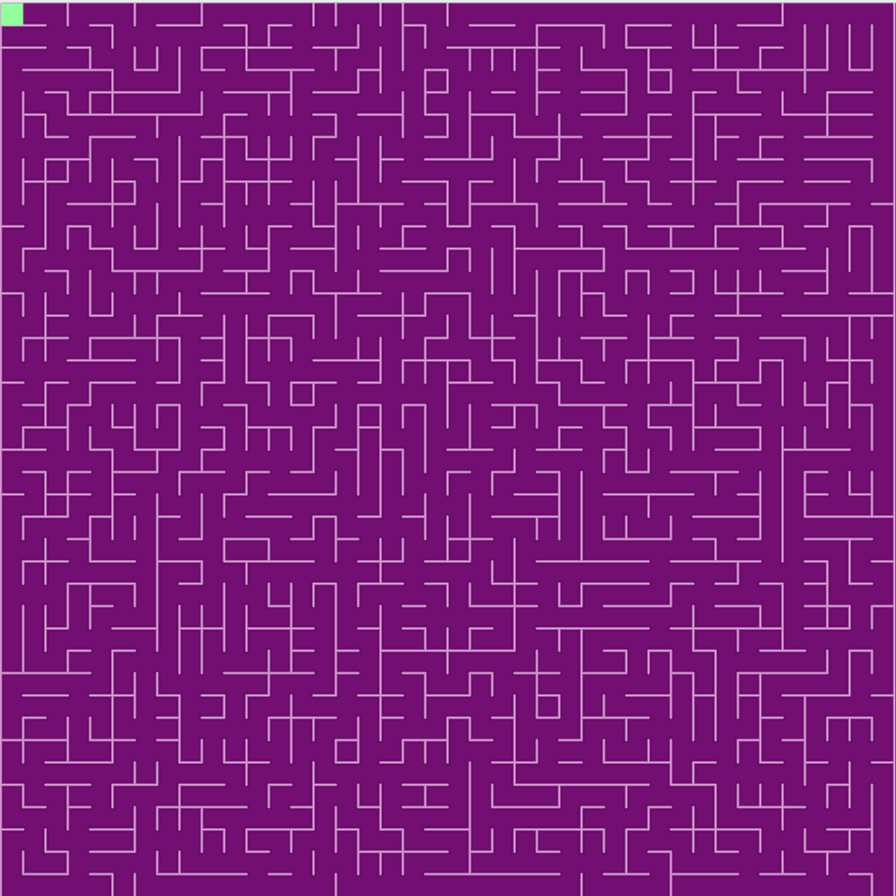
Give the GLSL for this pattern, as a three.js fragment shader.

```glsl
// Square maze of thin plum walls on purple, with a green start cell and a pale top strip.
#define CELLS 40.0
#define CELL_SIZE 0.02493
#define ORIGIN vec2(0.0009, 0.9967)
#define HALF_WIDTH 0.0012
#define SOFTNESS 0.00195
#define RUN_LENGTH 4.0
#define RUN_BIAS 0.6
#define PURPLE vec3(0.45, 0.06, 0.45)
#define DEEP_PURPLE vec3(0.41, 0.04, 0.41)
#define PLUM vec3(0.87, 0.64, 0.86)
#define START_GREEN vec3(0.57, 1.0, 0.62)
#define STRIP_WHITE vec3(0.91, 0.93, 0.92)

varying vec2 vUv;

float hash(vec2 p) {
  vec3 q = fract(p.xyx * 0.1031);
  q += dot(q, q.yzx + 33.33);
  return fract((q.x + q.y) * q.z);
}

float smoothNoise(vec2 p) {
  vec2 i = floor(p);
  vec2 f = fract(p);
  f = f * f * (3.0 - 2.0 * f);
  float low = mix(hash(i), hash(i + vec2(1.0, 0.0)), f.x);
  float high = mix(hash(i + vec2(0.0, 1.0)), hash(i + vec2(1.0)), f.x);
  return mix(low, high, f.y);
}

// Walls climb this potential, which keeps them from closing into rings.
float potential(vec2 node) {
  return smoothNoise(node / 6.0 + 17.0) + 0.3 * hash(node + 71.0);
}

// Random uphill direction in which a lattice node grows its wall.
vec2 wallDirection(vec2 node) {
  float here = potential(node);
  float bestScore = -10.0;
  vec2 best = vec2(0.0);
  for (int k = 0; k < 4; k++) {
    float side = mod(float(k), 2.0) * 2.0 - 1.0;
    bool across = k < 2;
    vec2 dir = across ? vec2(side, 0.0) : vec2(0.0, side);
    // Nodes of one run share a preference, giving straight stretches.
    vec2 along = across ? node : node.yx;
    float shift = RUN_LENGTH * hash(vec2(along.y, 5.0));
    vec2 run = vec2(floor((along.x + shift) / RUN_LENGTH), along.y);
    float preference = hash(run + (across ? 150.0 : 230.0));
    float rise = potential(node + dir) - here;
    float score = 2.0 * step(0.0, rise) - rise + RUN_BIAS * preference
                + hash(node + 31.0 * float(k + 4));
    if (score > bestScore) {
      bestScore = score;
      best = dir;
    }
  }
  return best;
}

float segmentDistance(vec2 p, vec2 dir) {
  return length(p - dir * clamp(dot(p, dir), 0.0, 1.0));
}

// Distance to the nearest wall, in cells.
float mazeDistance(vec2 p) {
  float d = min(abs(p.x), abs(p.x - CELLS));
  vec2 cell = floor(p);
  for (int k = 0; k < 4; k++) {
    float index = float(k);
    vec2 node = cell + vec2(mod(index, 2.0), floor(index / 2.0));
    bool inside = min(node.x, node.y) > 0.5 && max(node.x, node.y) < CELLS - 0.5;
    if (inside) d = min(d, segmentDistance(p - node, wallDirection(node)));
  }
  return d;
}

float coverage(float signedDistance) {
  return clamp(0.5 - signedDistance / SOFTNESS, 0.0, 1.0);
}

void main() {
  // Grid coordinates run right and down from the top left corner.
  vec2 grid = vec2(vUv.x - ORIGIN.x, ORIGIN.y - vUv.y) / CELL_SIZE;
  float wall = mazeDistance(grid) * CELL_SIZE;

  // Ground, darkened in a narrow rim beside each wall.
  float rim = 1.0 - smoothstep(0.0033, 0.0042, wall);
  vec3 color = mix(PURPLE, DEEP_PURPLE, rim);
  color = mix(color, PLUM, coverage(wall - HALF_WIDTH));

  // Start cell and top strip.
  vec2 startOffset = abs(grid - 0.5) - 0.5;
  color = mix(color, START_GREEN, coverage(max(startOffset.x, startOffset.y) * CELL_SIZE));
  color = mix(color, STRIP_WHITE, coverage(ORIGIN.y - vUv.y));

  gl_FragColor = vec4(color, 1.0);
}
```
